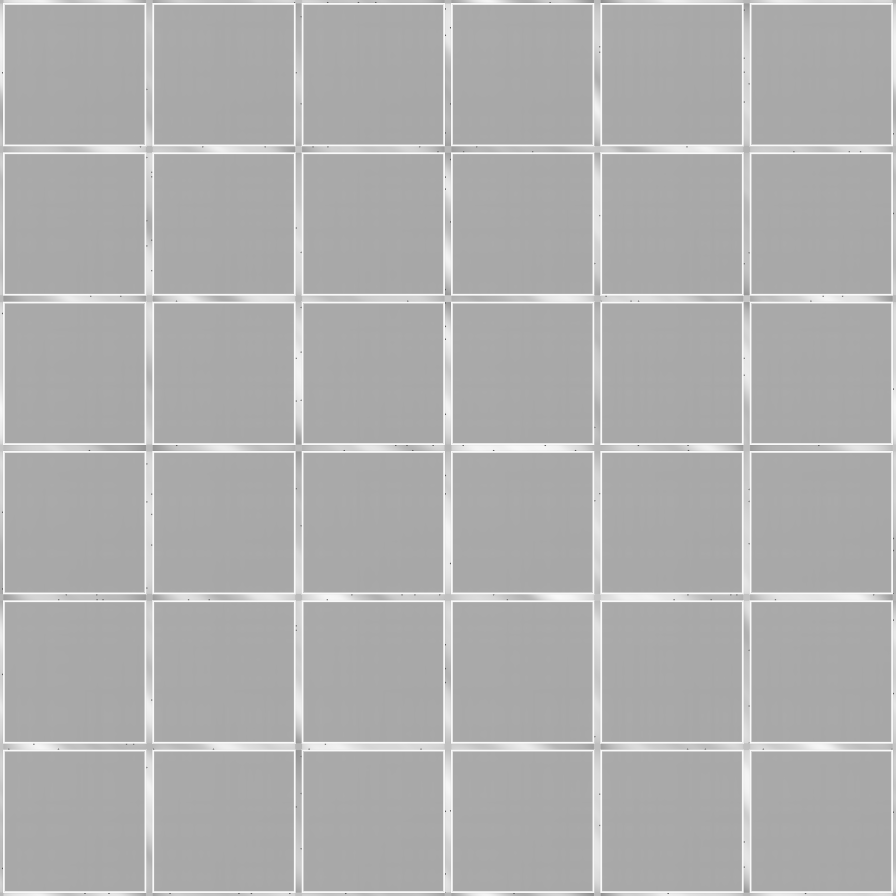
This pattern is drawn by a WebGL 2 fragment shader. Its source:

```glsl
#version 300 es
precision highp float;
// Six by six grey panels, each framed by a thin white line and separated by
// polished metal bars. Distance to the nearest grid line selects each part;
// wrapped noise along the bars varies their sheen, so the sheet tiles.

uniform vec2 u_resolution;
out vec4 outColor;

const float REPEATS = 6.0;
const float BAR_HALF = 0.020;     // widths are fractions of one repeat
const float FRAME_OUTER = 0.032;
const float JOINT_HALF = 0.023;
const vec3 PANEL_GREY = vec3(0.660);
const vec3 FRAME_WHITE = vec3(0.975);
const vec3 SPECK_GREY = vec3(0.36);

float hash(vec2 p) {
    vec3 q = fract(vec3(p.xyx) * 0.1031);
    q += dot(q, q.yzx + 33.33);
    return fract((q.x + q.y) * q.z);
}

// Smooth 1D noise whose knots repeat after a whole period
float wrappedNoise(float x, float period, float seed) {
    float knot = floor(x);
    float a = hash(vec2(mod(knot, period), seed));
    float b = hash(vec2(mod(knot + 1.0, period), seed));
    return mix(a, b, smoothstep(0.0, 1.0, x - knot));
}

// Antialiased coverage of the region where distance is below the limit
float coverage(float dist, float limit, float pixel) {
    return clamp((limit - dist) / pixel + 0.5, 0.0, 1.0);
}

// Streaky reflections along a bar, darker towards its ends
float barTone(float along, float across, float seed) {
    float slanted = along + across * 1.2;
    float sheen = wrappedNoise(slanted * 4.0, REPEATS * 4.0, seed);
    float fine = wrappedNoise(slanted * 11.0, REPEATS * 11.0, seed + 17.0);
    float ends = pow(abs(2.0 * fract(along) - 1.0), 5.0);
    float bevel = smoothstep(0.6, 1.0, abs(across) / BAR_HALF);
    return 0.66 + 0.28 * sheen + 0.05 * fine - 0.14 * ends - 0.04 * bevel;
}

// Sparse dark flecks along both rims of a bar
float rimSpecks(float along, float across, float seed, float pixel) {
    float slots = 24.0;
    float slot = floor(along * slots);
    vec2 id = vec2(mod(slot, REPEATS * slots), seed + 40.0 * step(0.0, across));
    float present = step(0.94, hash(id));
    float center = (slot + 0.3 + 0.4 * hash(id + 91.0)) / slots;
    vec2 offset = vec2(along - center, abs(across) - BAR_HALF + 0.002);
    return present * coverage(length(offset), 0.005, pixel);
}

// Faint brushed grain and a slight diagonal shade on a panel
vec3 panelColor(vec2 p, vec2 local) {
    float grainX = wrappedNoise(p.x * 40.0, REPEATS * 40.0, 5.0);
    float grainY = wrappedNoise(p.y * 24.0, REPEATS * 24.0, 9.0);
    float shade = 0.006 * (local.y - local.x);
    return PANEL_GREY + shade + 0.008 * (grainX * grainY - 0.25);
}

void main() {
    vec2 p = gl_FragCoord.xy / u_resolution * REPEATS;
    float pixel = REPEATS / min(u_resolution.x, u_resolution.y);

    // Signed offset from the nearest grid line on each axis
    vec2 line = mod(floor(p + 0.5), REPEATS);
    vec2 offset = fract(p + 0.5) - 0.5;
    vec2 gap = abs(offset);
    float edge = min(gap.x, gap.y);

    // Pick the nearer bar and its own coordinates
    bool upright = gap.x < gap.y;
    float along = upright ? p.y : p.x;
    float across = upright ? offset.x : offset.y;
    float seed = upright ? line.x + 3.0 : line.y + 23.0;

    // Bars, their flecks and the flat joints where they cross
    vec3 bar = vec3(barTone(along, across, seed));
    bar = mix(bar, SPECK_GREY, rimSpecks(along, across, seed, pixel));
    float jointTone = 0.70 + 0.08 * hash(line + 61.0);
    float joint = coverage(max(gap.x, gap.y), JOINT_HALF, pixel);
    bar = mix(bar, vec3(jointTone), joint);

    // Layer panel, white frame and bar from the inside outwards
    vec3 color = panelColor(p, fract(p) - 0.5);
    color = mix(color, FRAME_WHITE, coverage(edge, FRAME_OUTER, pixel));
    color = mix(color, bar, coverage(edge, BAR_HALF, pixel));
    outColor = vec4(color, 1.0);
}
```
